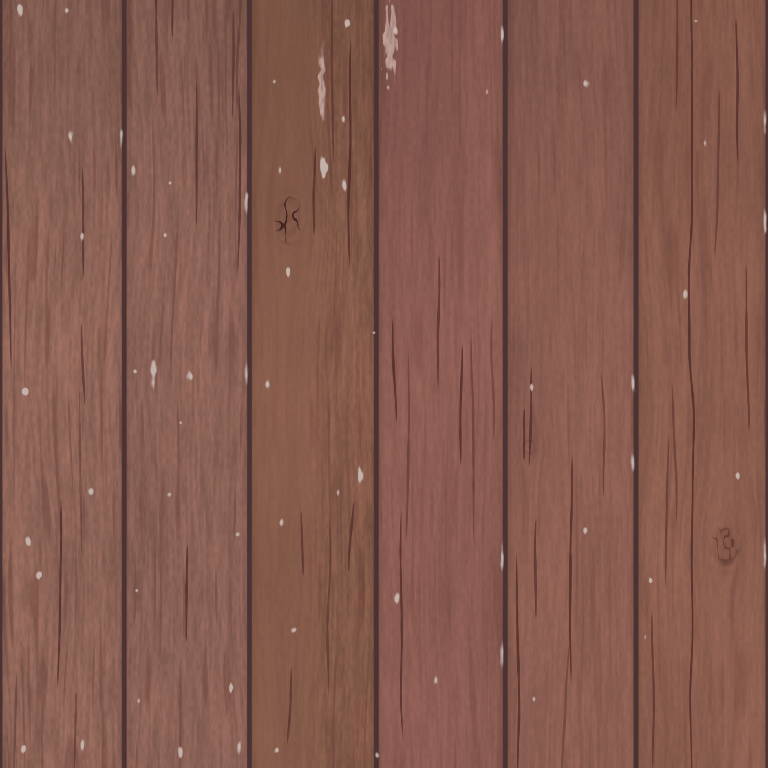
Reproduce this texture procedurally as a Shadertoy shader.

```glsl
// Six weathered, red-brown painted boards with grain, cracks, knots and flaked paint.

float hash(vec2 p) {
    vec3 q = fract(p.xyx * 0.1031);
    q += dot(q, q.yzx + 33.33);
    return fract((q.x + q.y) * q.z);
}

float noise(vec2 p) {
    vec2 i = floor(p), f = fract(p);
    f = f * f * (3.0 - 2.0 * f);
    return mix(mix(hash(i), hash(i + vec2(1, 0)), f.x),
               mix(hash(i + vec2(0, 1)), hash(i + 1.0), f.x), f.y);
}

// Tapered, wandering vertical split
float crack(vec2 p, vec2 center, float halfLength, float width, float slope, float px) {
    float along = p.y - center.y;
    float taper = max(1.0 - pow(along / halfLength, 2.0), 0.0);
    float path = center.x + slope * along + 0.007 * (noise(vec2(p.y * 11.0, center.x * 917.0)) - 0.5);
    float w = width * taper * (0.5 + noise(vec2(p.y * 60.0, center.x * 533.0)));
    return (1.0 - smoothstep(w, w + px, abs(p.x - path))) * smoothstep(0.0, 0.3, taper);
}

// Ragged flake of missing paint
float chip(vec2 p, vec2 center, vec2 radii, float px) {
    float d = length((p - center) / radii) - 1.0 + 1.1 * (noise(p * vec2(280, 110)) - 0.5);
    return 1.0 - smoothstep(-px, px, d * radii.x);
}

// Sideways push of the grain around a knot
float bend(vec2 p, vec2 center, vec2 size) {
    vec2 d = (p - center) / size;
    return -0.65 * (p.x - center.x) * exp(-0.35 * dot(d, d));
}

// Faint rings and dark branching splits of a knot
float knot(vec2 p, vec2 center, vec2 size, float splits) {
    float r = length((p - center) / size);
    float veins = 1.0 - smoothstep(0.03, 0.1, abs(noise(p * vec2(130, 75)) - 0.5));
    float rings = 0.5 + 0.5 * sin(r * 9.0 + 4.0 * noise(p * 60.0));
    return splits * veins * (1.0 - smoothstep(0.5, 1.1, r)) + 0.16 * rings * exp(-r * r);
}

void mainImage(out vec4 fragColor, in vec2 fragCoord) {
    vec2 uv = fragCoord / iResolution.xy;
    float px = 1.0 / iResolution.y;

    // Boards of slightly uneven width
    float board = (uv.x + 0.01 * sin(3.14159 * uv.x)) * 6.0;
    float id = clamp(floor(board), 0.0, 5.0);
    float side = board - id;
    float seamDistance = (0.5 - abs(side - 0.5)) / 6.0;
    vec2 local = vec2(side / 6.0, uv.y);

    vec3 paints[6] = vec3[6](
        vec3(0.55, 0.388, 0.338), vec3(0.548, 0.385, 0.338), vec3(0.53, 0.362, 0.295),
        vec3(0.55, 0.363, 0.325), vec3(0.545, 0.367, 0.32), vec3(0.548, 0.37, 0.31));
    vec3 color = paints[int(id)];
    float rough = id < 1.5 ? 1.0 : id < 2.5 ? smoothstep(0.4, 0.65, side) : 0.4;

    // Broad fading, darker towards the upper end
    float fade = noise(uv * vec2(9, 4) + id * 17.0) + 0.5 * noise(uv * vec2(25, 11) + id * 5.0) - 0.75;
    color *= 1.0 + 0.07 * fade - 0.07 * smoothstep(0.6, 1.0, uv.y);

    // Grain, flowing around the knots
    vec2 grain = uv;
    grain.x += 0.014 * (noise(vec2(uv.x * 12.0 + id * 7.0, uv.y * 4.0)) - 0.5);
    grain.x += bend(uv, vec2(0.375, 0.715), vec2(0.024, 0.05));
    grain.x += bend(uv, vec2(0.69, 0.418), vec2(0.014, 0.02));
    grain.x += bend(uv, vec2(0.945, 0.29), vec2(0.02, 0.035));
    float fiber = noise(grain * vec2(310, 22) + id * 31.0) - 0.5;
    float streak = noise(grain * vec2(95, 4) + id * 13.0) - 0.5;
    float speckle = noise(uv * vec2(420, 130)) - 0.5;
    color *= 1.0 + (0.05 + 0.09 * rough) * fiber + 0.05 * streak + (0.04 + 0.06 * rough) * speckle;
    float pore = smoothstep(0.7, 0.88, noise(grain * vec2(210, 9) + id * 43.0));
    color = mix(color, vec3(0.4, 0.24, 0.21), pore * (0.1 + 0.28 * rough));

    // Knots
    float knots = knot(uv, vec2(0.375, 0.715), vec2(0.019, 0.034), 0.85)
                + knot(uv, vec2(0.69, 0.418), vec2(0.011, 0.012), 0.3)
                + knot(uv, vec2(0.945, 0.29), vec2(0.022, 0.03), 0.38);
    color = mix(color, vec3(0.23, 0.12, 0.11), min(knots, 1.0));

    // Cracks: several per board, and one running the height of the last
    float cracks = id > 4.5 ? 0.75 * crack(local, vec2(0.07, 0.55), 0.7, 0.0007, 0.0, px) : 0.0;
    for (float i = 0.0; i < 7.0; i++) {
        vec2 seed = vec2(id * 11.0 + 3.0, i * 7.0 + 5.0);
        vec2 center = vec2(mix(0.012, 0.155, hash(seed)), hash(seed + 51.0));
        float halfLength = mix(0.03, 0.16, hash(seed + 23.0));
        float slope = 0.06 * (hash(seed + 77.0) - 0.5);
        cracks = max(cracks, mix(0.35, 0.8, hash(seed + 9.0)) * crack(local, center, halfLength, 0.0009, slope, px));
    }
    color = mix(color, vec3(0.29, 0.15, 0.14), cracks);

    // Dark gaps between boards
    color *= 1.0 - 0.2 * exp(-seamDistance * 220.0);
    color = mix(vec3(0.3, 0.2, 0.2), color, smoothstep(0.0022, 0.0022 + 1.5 * px, seamDistance));

    // Small scattered flakes, denser on the left boards
    vec2 cell = floor(uv * 15.0);
    vec2 spot = (cell + 0.2 + 0.6 * vec2(hash(cell + 3.0), hash(cell + 61.0))) / 15.0;
    vec2 spotSize = mix(0.0012, 0.0032, hash(cell + 29.0)) * vec2(1.0, mix(0.9, 2.6, hash(cell + 87.0)));
    float flakes = step(hash(cell + 13.0), uv.x < 0.55 ? 0.34 : 0.12) * chip(uv, spot, spotSize, px);

    // Long flakes beside the gaps
    vec2 edge = vec2(floor(board + 0.5), floor(uv.y * 9.0));
    vec2 edgeSpot = vec2(-0.004, (edge.y + 0.3 + 0.4 * hash(edge + 19.0)) / 9.0);
    flakes = max(flakes, step(hash(edge + 41.0), 0.28) * chip(vec2((board - edge.x) / 6.0, uv.y), edgeSpot, vec2(0.0019, 0.011), px));

    // Larger bare patches
    flakes = max(flakes, chip(uv, vec2(0.4215, 0.782), vec2(0.0042, 0.014), px));
    flakes = max(flakes, chip(uv, vec2(0.2, 0.515), vec2(0.003, 0.015), px));
    flakes = max(flakes, chip(uv, vec2(0.47, 0.38), vec2(0.0038, 0.009), px));
    float bare = max(chip(uv, vec2(0.507, 0.943), vec2(0.008, 0.042), px), chip(uv, vec2(0.419, 0.89), vec2(0.0035, 0.04), px));
    color = mix(color, vec3(0.72, 0.6, 0.57) + 0.15 * speckle, 0.9 * bare);
    color = mix(color, vec3(0.79, 0.73, 0.71), 0.9 * flakes);

    fragColor = vec4(color, 1.0);
}
```
